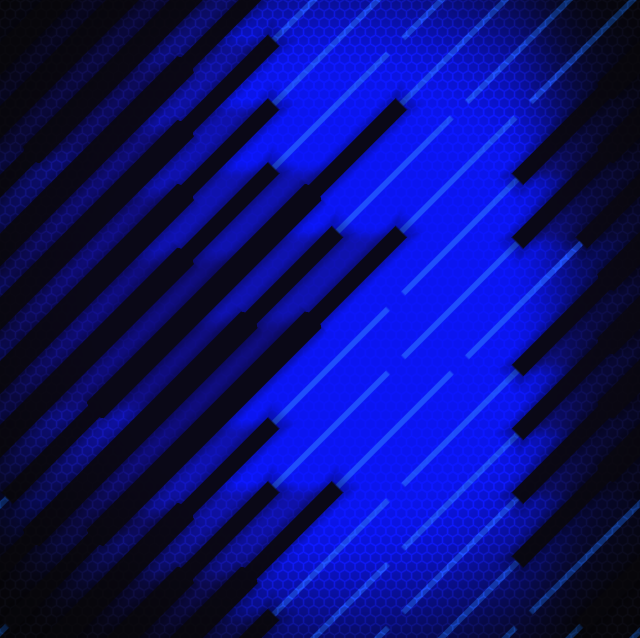
Write a Shadertoy shader that draws this background.

```glsl
const float STRIPES = 10.0;        // stripes per canvas height, also the repeat length
const float PHASE = 0.92;          // offset of the first stripe
const float GAP_X = 6.2;           // centre of the gap in an unshifted line
const float GAP_HALF = 0.12;
const float BAR_START = 1.91;      // distance from the gap where a bar begins
const float THICK_START = 3.28;    // distance from the gap where it thickens
const float LINE_HALF = 0.062;
const float BAR_HALF = 0.18;
const float THICK_HALF = 0.26;
const float HEX_COUNT = 62.0;
const vec2 LIGHT_CENTRE = vec2(0.51, 0.53);
const vec3 BRIGHT_BLUE = vec3(0.045, 0.085, 0.96);
const vec3 MID_BLUE = vec3(0.06, 0.07, 0.69);
const vec3 DEEP_BLUE = vec3(0.06, 0.05, 0.50);
const vec3 LINE_BLUE = vec3(0.13, 0.32, 0.99);
const vec3 LINE_TEAL = vec3(0.07, 0.30, 0.66);
const vec3 BAR_DARK = vec3(0.04, 0.03, 0.09);
const vec3 EDGE_DARK = vec3(0.025, 0.022, 0.04);
const float SHIFT[10] = float[10](0., 0., 1., 0., 0., 0., 0., 2., 1., 2.);

// Distance along stripe k from its gap, wrapped to the repeat length
float gapDistance(float k, float x) {
    float gap = GAP_X + SHIFT[int(mod(k, STRIPES))];
    float halfRepeat = 0.5 * STRIPES;
    return abs(mod(x - gap + halfRepeat, STRIPES) - halfRepeat);
}

// Distance to the nearest border of a hexagonal grid
float hexBorder(vec2 p) {
    vec2 cell = vec2(1.0, 1.732);
    vec2 a = mod(p, cell) - 0.5 * cell;
    vec2 b = mod(p + 0.5 * cell, cell) - 0.5 * cell;
    vec2 g = abs(dot(a, a) < dot(b, b) ? a : b);
    return 0.5 - max(g.x, dot(g, vec2(0.5, 0.866)));
}

float cover(float dist, float blur) {
    return smoothstep(blur, -blur, dist);
}

void mainImage(out vec4 fragColor, in vec2 fragCoord) {
    vec2 uv = fragCoord / iResolution.y;
    vec2 q = vec2(uv.x, 1.0 - uv.y) * STRIPES;
    float blur = STRIPES / iResolution.y;

    // Diagonal stripe coordinates
    float across = q.x + q.y - PHASE;
    float k = floor(across + 0.5);
    float offset = across - k;
    float side = abs(offset);
    float along = gapDistance(k, q.x - 0.5 * offset);

    // Strips darken in level steps where both neighbouring bars are present
    float lower = floor(across);
    float rowX = lower + PHASE - q.y;
    float depth = min(gapDistance(lower, rowX), gapDistance(lower + 1.0, rowX + 1.0));
    vec3 color = mix(BRIGHT_BLUE, MID_BLUE, smoothstep(1.82, 2.1, depth));
    color = mix(color, DEEP_BLUE, smoothstep(3.15, 3.5, depth));

    // Vignette and shade on the right
    float radius = length(uv - LIGHT_CENTRE);
    float light = 1.0 - smoothstep(0.33, 0.69, radius);
    float rightLight = 1.0 - 0.62 * smoothstep(0.79, 0.95, uv.x);
    color = mix(EDGE_DARK, color, light * rightLight);

    // Hexagonal mesh, clearer away from the light
    float mesh = cover(hexBorder(uv * HEX_COUNT) - 0.07, 0.1);
    float meshGain = mix(0.05, 0.28, smoothstep(0.2, 0.5, radius));
    color *= 1.0 + meshGain * (mesh - 0.3);
    color += vec3(0.015, 0.018, 0.03) * mesh * smoothstep(0.25, 0.5, radius);

    // Thin light lines
    float line = cover(side - LINE_HALF, blur) * cover(GAP_HALF - along, blur);
    vec3 lineColor = mix(LINE_BLUE, LINE_TEAL, smoothstep(0.42, 0.64, radius));
    lineColor *= 1.0 + 0.3 * (mesh - 0.4) * smoothstep(0.25, 0.45, radius);
    color = mix(color, lineColor, line * mix(0.55, 0.92, light));

    // Dark bars with a soft shadow
    float barHalf = mix(BAR_HALF, THICK_HALF, cover(THICK_START - along, blur));
    float barDist = max(side - barHalf, BAR_START - along);
    color *= 1.0 - 0.25 * smoothstep(0.22, 0.0, barDist);
    vec3 barColor = mix(EDGE_DARK, BAR_DARK, light) + 0.012 * mesh * (1.0 - light);
    color = mix(color, barColor, cover(barDist, blur));

    fragColor = vec4(color, 1.0);
}
```
